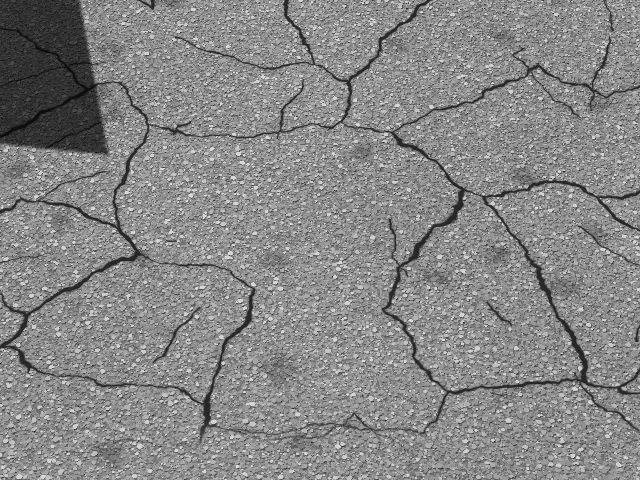
Give the GLSL for this texture, as a WebGL 2 fragment shader.

```glsl
#version 300 es
precision highp float;
// Weathered asphalt in perspective: angular grit, branching cracks and a cast shadow.

#define GRIT_SCALE 72.0
#define GRIT_CONTRAST 0.25
#define BASE_TONE 0.545
#define STONE_SHARE 0.50
#define CRACK_SCALE 2.5
#define CRACK_WIDTH 0.0075
#define CRACK_TONE 0.13
#define CRACK_WARP 0.022
#define STAIN_DEPTH 0.20
#define SHADOW_LIGHT 0.35

uniform vec2 u_resolution;
out vec4 fragColor;

vec2 hash2(vec2 p) {
  vec3 h = fract(vec3(p.xyx) * vec3(0.1031, 0.1030, 0.0973));
  h += dot(h, h.yzx + 33.33);
  return fract((h.xx + h.yz) * h.zy);
}

// Cellular noise: nearest distance, gap to the second nearest, two cell randoms.
vec4 cellular(vec2 p) {
  vec2 base = floor(p), id = base;
  float first = 8.0, second = 8.0;
  for (int j = -1; j <= 1; j++)
    for (int i = -1; i <= 1; i++) {
      vec2 cell = base + vec2(i, j);
      float d = length(cell + hash2(cell) - p);
      if (d < first) { second = first; first = d; id = cell; }
      else second = min(second, d);
    }
  return vec4(first, second - first, hash2(id + 71.0));
}

// Angular chips: x is coverage, y is a random tone.
vec2 stones(vec2 p, float blur) {
  vec4 c = cellular(p);
  float radius = mix(0.28, 0.60, fract(c.w * 7.3));
  float body = smoothstep(0.05, 0.05 + blur, c.y)
             * (1.0 - smoothstep(radius - blur, radius, c.x));
  return vec2(body * step(1.0 - STONE_SHARE, c.z), c.w);
}

// Layered sines that make a smooth line ragged.
vec2 ragged(vec2 p) {
  float amp = CRACK_WARP, freq = 8.0;
  for (int i = 0; i < 6; i++) {
    p += amp * sin(p.yx * freq + vec2(1.7, 4.1) * float(i + 1));
    p = mat2(0.96, 0.28, -0.28, 0.96) * p;
    amp *= 0.53;
    freq *= 2.1;
  }
  return p;
}

// Signed distance to cell borders; each border has its own width or is absent.
float cracks(vec2 p, float scale, float absent, float width) {
  vec2 c = p * scale, base = floor(c), id = base, nearest = vec2(8.0);
  for (int j = -1; j <= 1; j++)
    for (int i = -1; i <= 1; i++) {
      vec2 cell = base + vec2(i, j);
      vec2 r = cell + hash2(cell + 19.0) - c;
      if (dot(r, r) < dot(nearest, nearest)) { nearest = r; id = cell; }
    }
  float pulse = 0.72 + 0.28 * sin(p.x * 23.0 + 2.0 * sin(p.y * 31.0));
  float result = 1.0;
  for (int j = -2; j <= 2; j++)
    for (int i = -2; i <= 2; i++) {
      vec2 cell = base + vec2(i, j);
      vec2 r = cell + hash2(cell + 19.0) - c, across = r - nearest;
      if (dot(across, across) < 0.0001) continue;
      vec2 normal = normalize(across);
      float pick = fract(hash2(id + 5.0).x + hash2(cell + 5.0).x);
      if (pick < absent) continue;
      float halfWidth = width * (0.35 + 0.65 * abs(normal.y)) * (0.4 + 0.7 * pick) * pulse;
      result = min(result, dot(0.5 * (nearest + r), normal) / scale - halfWidth);
    }
  return result;
}

void main() {
  vec2 uv = gl_FragCoord.xy / u_resolution.y;
  float aspect = u_resolution.x / u_resolution.y;
  float px = 1.0 / u_resolution.y;

  // Ground plane: features shrink towards the top.
  vec2 ground = vec2((uv.x - 0.5 * aspect) * (1.0 + 0.35 * uv.y),
                     1.25 * (uv.y + 0.25 * uv.y * uv.y)) + 3.0;

  // Fine binder, then chips of three sizes with shade below each.
  float tone = BASE_TONE + GRIT_CONTRAST * (cellular(ground * GRIT_SCALE * 2.6).z - 0.5);
  for (int i = 2; i >= 0; i--) {
    float scale = GRIT_SCALE * (1.0 + 0.45 * float(i));
    vec2 p = ground * scale + 17.0 * float(i);
    float blur = clamp(scale * px, 0.1, 0.4);
    vec2 chip = stones(p, blur);
    float shade = stones(p + vec2(-0.12, 0.32), blur).x;
    tone -= 0.12 * shade * (1.0 - chip.x);
    tone = mix(tone, 0.57 + 0.29 * chip.y * chip.y, chip.x);
  }

  // Sparse dark stains and slow changes of brightness.
  vec4 blot = cellular(ragged(ground) * 6.5);
  tone -= STAIN_DEPTH * step(0.8, blot.z) * (1.0 - smoothstep(0.05, 0.32, blot.x)) * tone;
  tone += 0.012 * sin(ground.x * 5.0 + sin(ground.y * 7.0));

  // Main cracks and hairlines, fading out at the near edge.
  vec2 path = ragged(ground);
  float fade = smoothstep(0.02, 0.14, uv.y);
  float gap = min(cracks(path, CRACK_SCALE, 0.22, CRACK_WIDTH * fade),
                  cracks(path + 7.0, CRACK_SCALE * 1.7, 0.80, CRACK_WIDTH * 0.35 * fade));
  float open = (1.0 - smoothstep(-px, 1.3 * px, gap)) * fade;
  tone *= 1.0 - 0.15 * fade * (1.0 - smoothstep(0.0, 0.007, gap));
  tone = mix(tone, CRACK_TONE, 0.92 * open);

  // Cast shadow in the upper left corner.
  float outside = max(uv.x - 0.165 - 0.19 * (1.0 - uv.y), 0.70 - 0.10 * uv.x - uv.y);
  tone *= mix(SHADOW_LIGHT, 1.0, smoothstep(-0.006, 0.006, outside));

  fragColor = vec4(vec3(clamp(tone, 0.0, 1.0)), 1.0);
}
```
